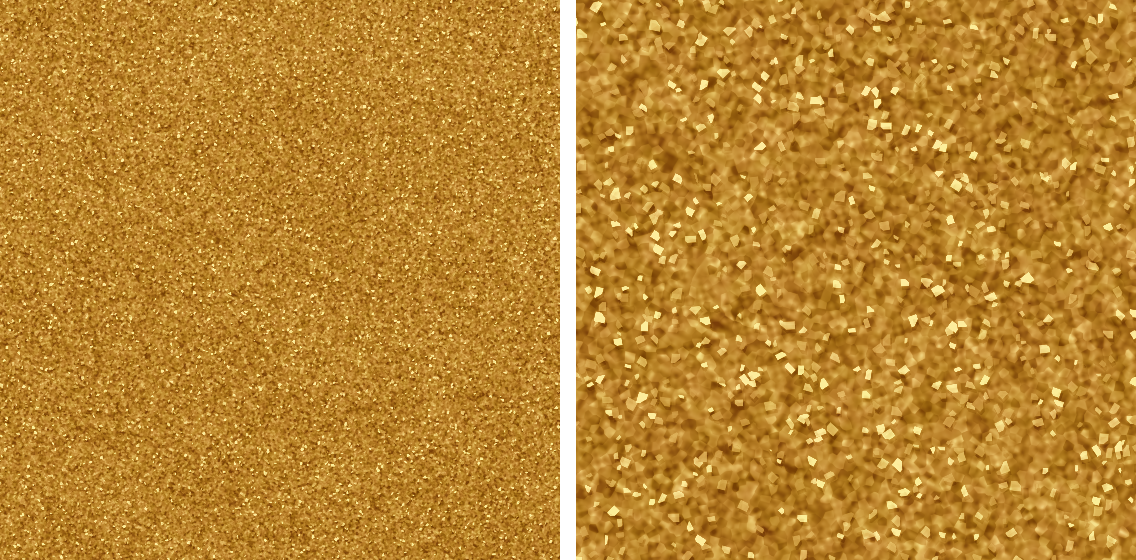
Left, the full canvas; right, a detail of the centre.
Give the GLSL for this texture, as a WebGL 2 fragment shader.

```glsl
#version 300 es
precision highp float;

uniform vec2 u_resolution;
out vec4 fragColor;

// Integer hash: three random values per lattice cell
vec3 hash3(vec2 cell, uint seed) {
  uvec3 v = uvec3(uvec2(ivec2(cell)), seed) * 1664525u + 1013904223u;
  v.x += v.y * v.z;
  v.y += v.z * v.x;
  v.z += v.x * v.y;
  v ^= v >> 16u;
  v.x += v.y * v.z;
  v.y += v.z * v.x;
  v.z += v.x * v.y;
  return vec3(v >> 8u) / 16777216.0;
}

// Value noise centred on zero
float noise(vec2 p, uint seed) {
  vec2 cell = floor(p);
  vec2 f = fract(p);
  f = f * f * (3.0 - 2.0 * f);
  float low = mix(hash3(cell, seed).x, hash3(cell + vec2(1, 0), seed).x, f.x);
  float high = mix(hash3(cell + vec2(0, 1), seed).x, hash3(cell + vec2(1, 1), seed).x, f.x);
  return mix(low, high, f.y) - 0.5;
}

// Packed crumbs of random tone with softened borders
float crumbs(vec2 p, uint seed) {
  float total = 0.0, weights = 0.0;
  for (int y = -1; y <= 1; y++) {
    for (int x = -1; x <= 1; x++) {
      vec2 cell = floor(p) + vec2(x, y);
      vec3 grain = hash3(cell, seed);
      vec2 offset = p - cell - grain.xy;
      float weight = exp(-16.0 * dot(offset, offset));
      total += weight * grain.z;
      weights += weight;
    }
  }
  return total / max(weights, 1e-9) - 0.5;
}

mat2 rotation(float angle) {
  float c = cos(angle), s = sin(angle);
  return mat2(c, s, -s, c);
}

// Distance to a chipped, slightly elongated flake
float flakeDistance(vec2 p, float size, float aspect, float chip) {
  vec2 q = abs(p) - size * vec2(1.0, aspect);
  return max(max(q.x, q.y), dot(p, vec2(0.707)) - size * chip);
}

// Gold ramp from deep brown to pale sparkle
vec3 goldRamp(float tone) {
  vec3 color = vec3(0.47, 0.25, 0.02);
  color = mix(color, vec3(0.63, 0.41, 0.08), clamp((tone + 1.9) / 1.1, 0.0, 1.0));
  color = mix(color, vec3(0.72, 0.50, 0.15), clamp((tone + 0.8) / 0.8, 0.0, 1.0));
  color = mix(color, vec3(0.80, 0.60, 0.25), clamp(tone / 0.9, 0.0, 1.0));
  color = mix(color, vec3(0.89, 0.73, 0.38), clamp((tone - 0.9) / 0.7, 0.0, 1.0));
  return mix(color, vec3(0.99, 0.93, 0.61), clamp((tone - 1.6) / 0.7, 0.0, 1.0));
}

void main() {
  vec2 uv = gl_FragCoord.xy / u_resolution.y;

  // Faint clouds and fine, crisp powder
  float cloud = noise(uv * vec2(5.0, 8.0), 1u) + 0.5 * noise(uv * vec2(14.0, 22.0), 2u);
  float tone = 0.22 * cloud + 0.12 * (uv.y - 0.5);
  tone += 1.9 * crumbs(rotation(0.4) * uv * 215.0, 3u);
  tone += 2.1 * noise(rotation(0.5) * uv * 310.0, 4u);
  tone += 0.8 * noise(rotation(1.1) * uv * 130.0, 5u);

  // Scattered flakes, each with a small shadow below
  vec2 p = uv * 155.0;
  float pixel = 155.0 / u_resolution.y;
  float density = 0.27 + 0.06 * cloud + 0.08 * noise(uv * 38.0, 6u);
  float shadow = 0.0, coverage = 0.0, sparkle = 0.0;
  for (int y = -1; y <= 1; y++) {
    for (int x = -1; x <= 1; x++) {
      vec2 cell = floor(p) + vec2(x, y);
      vec3 place = hash3(cell, 7u);
      if (place.z > density) continue;
      vec3 form = hash3(cell, 8u);
      vec3 look = hash3(cell, 9u);
      vec2 offset = p - cell - place.xy;
      mat2 turn = rotation(6.2832 * form.x);
      float size = mix(0.24, 0.54, form.y);
      float aspect = mix(0.5, 0.95, form.z);
      float chip = mix(0.45, 0.95, look.y);
      float body = flakeDistance(turn * offset, size, aspect, chip);
      float under = flakeDistance(turn * (offset + vec2(-0.12, 0.34)), size, aspect, chip);
      float mask = 1.0 - smoothstep(-0.5 * pixel, 0.5 * pixel, body);
      shadow = max(shadow, 1.0 - smoothstep(-0.5 * pixel, 0.5 * pixel, under));
      sparkle = mix(sparkle, 0.75 + 1.9 * look.x, mask);
      coverage = max(coverage, mask);
    }
  }
  tone -= 0.6 * shadow;
  tone = mix(tone, max(sparkle, 0.75) + 0.25 * tone, coverage);

  // Slight drift between copper and yellow grains
  vec3 color = goldRamp(tone);
  float hue = noise(rotation(0.8) * uv * 140.0, 10u);
  color += hue * vec3(0.015, -0.015, 0.03);
  fragColor = vec4(clamp(color, 0.0, 1.0), 1.0);
}
```
